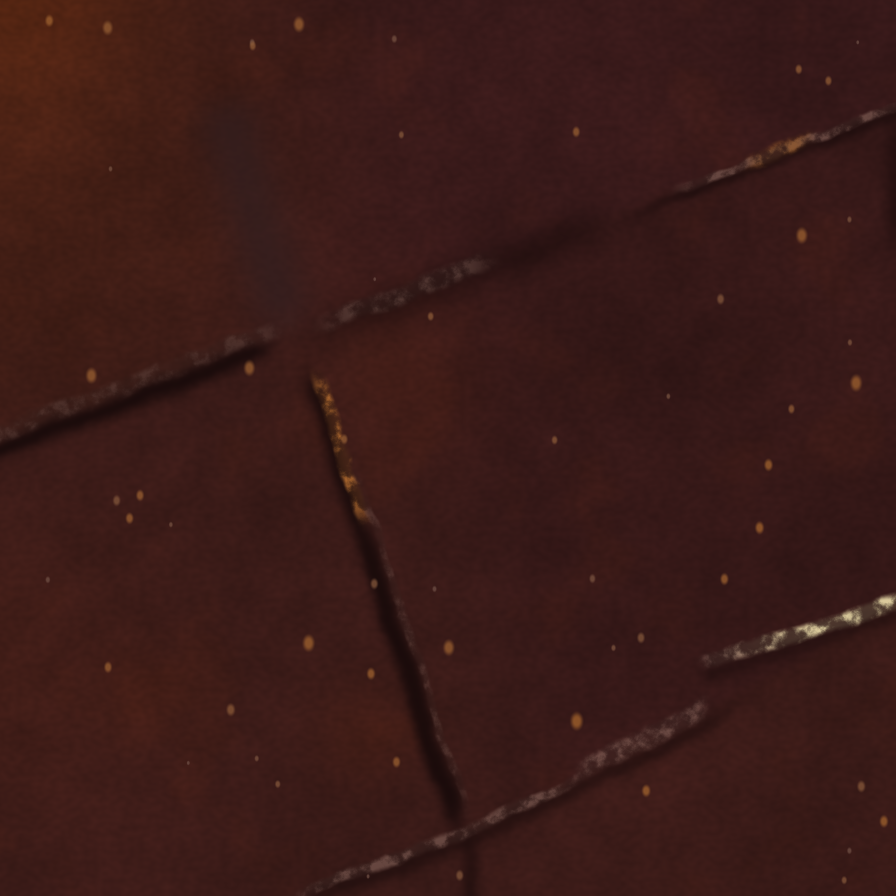
Reproduce this texture procedurally as a three.js fragment shader.

```glsl
// Worn red-brown clay tiles set on a slant: two long joints cross the canvas, tied by short ones.
// Joints are signed distances shaded as grooves and chipped ridges; layered gradient noise
// mottles the glaze, and hashed cells scatter small bright chips.
varying vec2 vUv;

const vec3 CLAY = vec3(0.226, 0.104, 0.092);
const vec3 PLUM = vec3(0.205, 0.092, 0.092);
const vec3 RUST = vec3(0.36, 0.145, 0.075);
const vec3 AMBER = vec3(0.37, 0.16, 0.055);
const vec3 SHADOW = vec3(0.085, 0.035, 0.035);
const vec3 ASH = vec3(0.36, 0.26, 0.235);
const vec3 OCHRE = vec3(0.56, 0.34, 0.15);
const vec3 PALE = vec3(0.66, 0.61, 0.47);

vec2 hash2(vec2 p) {
  vec3 q = fract(p.xyx * vec3(0.1031, 0.1030, 0.0973));
  q += dot(q, q.yzx + 33.33);
  return fract((q.xx + q.yz) * q.zy);
}

float cornerSlope(vec2 cell, vec2 offset) {
  float angle = 6.2832 * hash2(cell).x;
  return dot(vec2(cos(angle), sin(angle)), offset);
}

float gradientNoise(vec2 p) {
  vec2 i = floor(p), f = fract(p), e = vec2(1.0, 0.0);
  vec2 u = f * f * f * (f * (f * 6.0 - 15.0) + 10.0);
  float low = mix(cornerSlope(i, f), cornerSlope(i + e, f - e), u.x);
  float high = mix(cornerSlope(i + e.yx, f - e.yx), cornerSlope(i + 1.0, f - 1.0), u.x);
  return mix(low, high, u.y);
}

float fbm(vec2 p) {
  float sum = 0.0, gain = 1.0;
  for (int k = 0; k < 5; k++) {
    sum += gain * gradientNoise(p);
    p = mat2(1.6, 1.2, -1.2, 1.6) * p + 7.3;
    gain *= 0.52;
  }
  return sum;
}

float bell(float d, float width) {
  return exp(-d * d / (width * width));
}

float span(float x, float start, float end, float soft) {
  return smoothstep(start - soft, start + soft, x) * (1.0 - smoothstep(end - soft, end + soft, x));
}

// Soft round patch
float spot(vec2 p, vec2 center, float radius) {
  return bell(length(p - center), radius);
}

// x: position along a to b from 0 to 1, y: signed distance, positive left of the direction
vec2 alongSeam(vec2 p, vec2 a, vec2 b) {
  vec2 ab = b - a, ap = p - a;
  return vec2(dot(ap, ab) / dot(ab, ab), (ab.x * ap.y - ab.y * ap.x) / length(ab));
}

vec3 groove(vec3 color, float d, float width, float amount) {
  return mix(color, SHADOW, bell(d, width) * amount);
}

// Raised, broken mortar
vec3 ridge(vec3 color, vec3 mortar, vec2 p, float d, float width, float amount) {
  float crumbs = smoothstep(-0.35, 0.5, fbm(p * 48.0));
  float shape = 1.0 - smoothstep(width * 0.45, width * 1.5, abs(d));
  return mix(color, mortar * (0.7 + 0.6 * crumbs), shape * amount * (0.35 + 0.65 * crumbs));
}

// Sparse chips, one candidate per cell
vec3 chips(vec3 color, vec2 p, float cells, float share, float radius) {
  vec2 cell = floor(p * cells), pick = hash2(cell + 19.0);
  vec2 center = (cell + 0.25 + 0.5 * hash2(cell + 71.0)) / cells;
  float r = radius * (0.5 + pick.y);
  vec2 q = (p - center) * vec2(1.2, 0.85);
  float mask = (1.0 - smoothstep(r * 0.3, r, length(q))) * step(pick.x, share);
  return mix(color, mix(ASH, OCHRE, pick.y) * 1.15, mask * 0.75);
}

vec3 glaze(vec2 p, float aboveUpper, float aboveLower, float rightOfCross) {
  float upper = smoothstep(-0.01, 0.01, aboveUpper);
  float middle = (1.0 - upper) * smoothstep(-0.01, 0.01, aboveLower);
  vec3 color = mix(CLAY, PLUM, middle * smoothstep(-0.01, 0.2, rightOfCross) * 0.7);
  color = mix(color, PLUM * vec3(1.05, 1.05, 1.12), upper * smoothstep(0.2, 0.5, p.x) * 0.7);
  color = mix(color, AMBER, upper * (0.28 * spot(p, vec2(0.0, 0.82), 0.3) + 0.5 * spot(p, vec2(0.0, 1.05), 0.17)));
  color = mix(color, RUST, 0.18 * spot(p, vec2(0.0, 0.25), 0.18) + 0.25 * spot(p, vec2(0.41, 0.18), 0.06));
  color = mix(color, RUST, 0.24 * spot(p, vec2(0.45, 0.58), 0.09) + 0.2 * spot(p, vec2(0.16, 0.23), 0.05));
  color = mix(color, RUST, 0.13 * smoothstep(0.1, 0.6, fbm(p * 7.0 + 3.0)));
  color *= 1.0 + 0.13 * fbm(p * 4.0) + 0.09 * fbm(p * 22.0 + 5.0);
  return color * (1.0 + 0.10 * gradientNoise(p * vec2(110.0, 150.0)));
}

void main() {
  vec2 p = vUv;
  float wobble = 0.006 * fbm(p * 14.0);
  float bend = p.x - 0.521;
  float upper = (p.y - 0.503 - 0.377 * p.x) * 0.935 + wobble;
  float lower = (p.y - 0.073 - 0.42 * bend - 0.25 * bend * bend) * 0.92 + wobble;
  vec2 cross = alongSeam(p, vec2(0.345, 0.61), vec2(0.515, 0.085));
  cross.y += wobble;
  vec3 color = glaze(p, upper, lower, cross.y);

  // Upper joint: deep at left, nearly filled in the middle, chipped at right
  color = groove(color, upper + 0.005, 0.011, 0.85 * span(p.x, -0.1, 0.30, 0.02));
  color = ridge(color, ASH * 0.8, p, upper - 0.012, 0.009, 0.5 * span(p.x, -0.1, 0.31, 0.03));
  color = groove(color, upper + 0.006, 0.022, 0.45 * span(p.x, 0.36, 0.66, 0.04));
  color = ridge(color, ASH * 0.85, p, upper, 0.010, 0.65 * span(p.x, 0.37, 0.54, 0.03));
  color = groove(color, upper + 0.008, 0.007, 0.55 * span(p.x, 0.72, 1.1, 0.05));
  color = ridge(color, ASH, p, upper, 0.005, 0.75 * span(p.x, 0.77, 1.1, 0.03));
  color = ridge(color, OCHRE * 0.85, p, upper, 0.008, 0.6 * span(p.x, 0.84, 0.90, 0.015));

  // Cross joint: ochre ridge above, dark groove below
  color = groove(color, cross.y + 0.009, 0.011, 0.75 * span(cross.x, 0.05, 1.0, 0.05));
  color = groove(color, cross.y + 0.003, 0.010, 0.6 * span(cross.x, 0.4, 1.0, 0.06));
  color = ridge(color, OCHRE, p, cross.y, 0.007, 0.85 * span(cross.x, 0.07, 0.35, 0.04));
  color = ridge(color, ASH, p, cross.y - 0.009, 0.004, 0.4 * span(cross.x, 0.3, 0.95, 0.08));

  // Faint neighbouring joints
  vec2 ghost = alongSeam(p, vec2(0.25, 0.88), vec2(0.32, 0.64));
  color = mix(color, vec3(0.19, 0.12, 0.125), 0.6 * bell(ghost.y, 0.035) * span(ghost.x, 0.0, 1.0, 0.12));
  color = groove(color, p.x - 0.525, 0.011, 0.55 * (1.0 - smoothstep(0.04, 0.08, p.y)));
  color = groove(color, p.x - 1.0, 0.012, 0.5 * span(p.y, 0.73, 0.86, 0.03));

  // Lower joint: ashy mortar rising to a pale strip
  color = groove(color, lower + 0.010, 0.010, 0.5 * span(p.x, 0.34, 0.82, 0.06));
  color = ridge(color, ASH, p, lower, 0.006, 0.75 * span(p.x, 0.34, 0.64, 0.03));
  color = ridge(color, ASH * 1.05, p, lower - 0.008, 0.010, 0.75 * span(p.x, 0.65, 0.785, 0.012));
  vec2 strip = alongSeam(p, vec2(0.78, 0.258), vec2(0.98, 0.322));
  color = groove(color, strip.y + 0.014, 0.010, 0.4 * span(strip.x, 0.0, 1.2, 0.05));
  color = ridge(color, mix(ASH, PALE, smoothstep(0.0, 0.7, strip.x)), p, strip.y + wobble, 0.008, span(strip.x, 0.04, 1.2, 0.06));

  // Chips, denser in the upper right corner
  color = chips(color, p, 13.0, 0.11, 0.007);
  color = chips(color, p, 30.0, 0.04 + 0.5 * spot(p, vec2(0.96, 0.96), 0.04), 0.005);
  gl_FragColor = vec4(color, 1.0);
}
```
